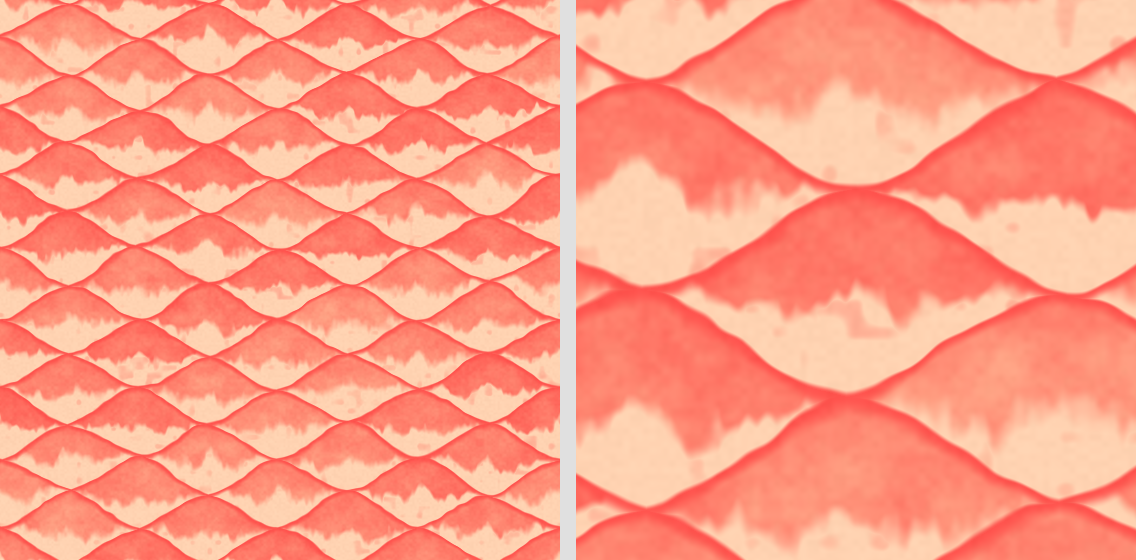
Left: the whole. Right: its middle third, enlarged.
Write a Shadertoy shader that draws this pattern.

```glsl
// Watercolour fish scales: staggered coral diamonds with ragged, pale lower halves.

const vec2 REPEATS = vec2(4.0, 8.0);       // scales across, scales down one column
const vec2 GRID_SHIFT = vec2(0.01, 0.05);  // lattice offset, in repeats
const float ROUNDNESS = 0.62;              // 0 = straight diamond, 1 = cosine edge
const float RIM_WIDTH = 0.0095;            // dark line inside the upper edge
const float RIM_BLEED = 0.0032;            // dark line bleeding over the lower edge
const float EDGE_SLOPE = 0.89;             // vertical gap to edge distance
const float BEND = 0.013;                  // slow drift of the lattice
const float WOBBLE = 0.0035;               // hand-painted edge tremor
const float TONE_SPREAD = 0.55;            // brightness variation between scales

const vec3 RIM_RED = vec3(1.00, 0.32, 0.30);
const vec3 DEEP_CORAL = vec3(1.00, 0.40, 0.355);
const vec3 LIGHT_CORAL = vec3(1.00, 0.64, 0.52);
const vec3 PEACH = vec3(1.00, 0.825, 0.695);

float hash(vec2 p) {
    return fract(sin(dot(p, vec2(127.1, 311.7))) * 43758.5453);
}

// Value noise that wraps at the canvas borders.
float noise(vec2 uv, vec2 freq, float seed) {
    vec2 p = uv * freq;
    vec2 i = floor(p);
    vec2 f = fract(p);
    f = f * f * (3.0 - 2.0 * f);
    vec2 a = mod(i, freq) + seed;
    vec2 b = mod(i + 1.0, freq) + seed;
    return mix(mix(hash(a), hash(vec2(b.x, a.y)), f.x),
               mix(hash(vec2(a.x, b.y)), hash(b), f.x), f.y);
}

vec2 noise2(vec2 uv, vec2 freq, float seed) {
    return vec2(noise(uv, freq, seed), noise(uv, freq, seed + 37.0)) - 0.5;
}

// Height of a scale's upper edge: 1 at its middle, 0 at its side corners.
float edgeHeight(float x, float roundness) {
    float tent = 1.0 - 2.0 * abs(x - round(x));
    float wave = 0.5 + 0.5 * cos(6.28318 * x);
    return mix(tent, wave, roundness);
}

// Height of the paint's ragged lower border across a scale.
float paintBorder(vec2 uv, float u, float variety) {
    float side = abs(u);
    float peak = mix(0.16, 0.34, variety) * exp(-u * u / 0.018);
    float border = -0.22 + peak + 0.24 * smoothstep(0.3, 0.85, side);
    float drips = noise(uv, vec2(72.0, 30.0), 5.0) - 0.5;
    float bristles = noise(uv, vec2(170.0, 70.0), 9.0) - 0.5;
    return border + 0.30 * drips + 0.16 * bristles;
}

void mainImage(out vec4 fragColor, in vec2 fragCoord) {
    vec2 uv = fragCoord / iResolution.xy;

    // Uneven hand-drawn lattice
    vec2 warped = uv + BEND * noise2(uv, vec2(9.0, 16.0), 11.0)
                     + WOBBLE * noise2(uv, vec2(60.0), 23.0);
    float roundness = ROUNDNESS + 0.6 * (noise(uv, vec2(8.0, 16.0), 3.0) - 0.5);

    // Pick the scale: rows are half a repeat apart and staggered
    vec2 grid = warped * REPEATS + GRID_SHIFT;
    float height = grid.y * 2.0;
    float row = floor(height);
    if (height - row > edgeHeight(grid.x - 0.5 * row, roundness)) row += 1.0;
    float x = grid.x - 0.5 * row;
    float column = round(x);
    float u = 2.0 * (x - column);
    float v = height - row;
    vec2 id = mod(vec2(2.0 * column + row, row), 2.0 * REPEATS);
    float tone = hash(id + 0.5);
    float variety = hash(id + 41.3);

    // Distances to the upper and lower edges, in canvas units
    float edge = edgeHeight(x, roundness);
    float toCanvas = EDGE_SLOPE / (2.0 * REPEATS.y);
    float below = (edge - v) * toCanvas;
    float above = (edge + v) * toCanvas;

    // Mottled wash, lighter toward the ragged border
    float cloud = noise(uv, vec2(34.0, 44.0), 17.0);
    float grain = noise(uv, vec2(150.0), 29.0);
    float wash = TONE_SPREAD * tone + 0.42 * (cloud - 0.5) + 0.24 * (grain - 0.5)
               + 0.18 * smoothstep(0.0, 0.04, below) + 0.04;
    vec3 coral = mix(DEEP_CORAL, LIGHT_CORAL, clamp(wash, 0.0, 1.0));

    // Bare lower half with a soft wet border and faint stains
    float border = paintBorder(uv, u, variety) + 0.14 * (variety - 0.5);
    float softness = mix(0.07, 0.17, tone);
    float paint = smoothstep(-softness, softness, v - border);
    float stain = 0.35 * smoothstep(0.72, 0.95, noise(uv, vec2(64.0), 51.0));
    vec3 color = mix(PEACH, coral, max(paint, stain * (1.0 - paint)));

    // Pigment gathered along the edges
    float load = mix(0.65, 1.3, noise(uv, vec2(40.0), 61.0));
    float rim = 1.0 - smoothstep(0.0, RIM_WIDTH * load, below);
    float bleed = 1.0 - smoothstep(0.0, RIM_BLEED * load, above);
    color = mix(color, RIM_RED, max(rim, bleed) * 0.95);

    // Paper grain
    color += 0.025 * (noise(uv, vec2(256.0), 71.0) - 0.5);
    fragColor = vec4(clamp(color, 0.0, 1.0), 1.0);
}
```
